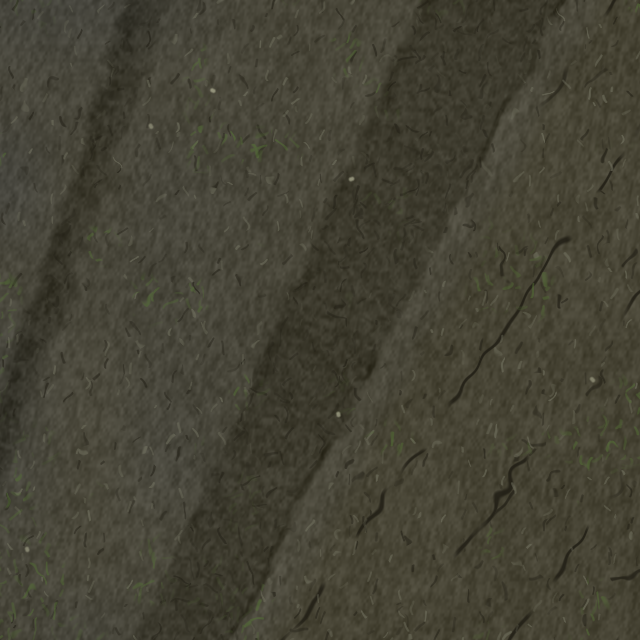
Reproduce this texture procedurally as a Shadertoy shader.

```glsl
// Draws dark ploughed soil with slanted furrows, broken cracks and small plant flecks.
#define SOIL vec3(0.289, 0.279, 0.227)
#define FURROW vec3(0.238, 0.228, 0.177)
#define CRACK vec3(0.125, 0.115, 0.080)
#define STRAW vec3(0.450, 0.450, 0.380)
#define SPROUT vec3(0.330, 0.440, 0.210)
#define SLATE_TINT vec3(-0.012, -0.004, 0.022)
#define GRAIN 0.105
#define ROW_LEAN 0.42
#define SEAM_GAP 0.175

float hash(vec2 p) {
    return fract(sin(dot(p, vec2(127.1, 311.7))) * 43758.5453);
}

float noise(vec2 p) {
    vec2 i = floor(p), f = fract(p);
    f = f * f * (3.0 - 2.0 * f);
    return mix(mix(hash(i), hash(i + vec2(1, 0)), f.x),
               mix(hash(i + vec2(0, 1)), hash(i + vec2(1, 1)), f.x), f.y);
}

// Scattered soft strokes; size holds half length and half width in canvas units.
float strokes(vec2 p, float cells, vec2 size, float lean, float spread, float density, float seed) {
    vec2 q = p * cells, home = floor(q);
    float cover = 0.0;
    for (int j = -1; j <= 1; j++)
    for (int i = -1; i <= 1; i++) {
        vec2 cell = home + vec2(i, j), key = cell + seed;
        if (hash(key) > density) continue;
        vec2 offset = q - cell - vec2(hash(key + 11.3), hash(key + 23.7));
        float angle = lean + spread * (hash(key + 37.1) - 0.5);
        vec2 dir = vec2(sin(angle), cos(angle));
        float reach = size.x * cells * mix(0.3, 1.0, hash(key + 41.9));
        float along = clamp(dot(offset, dir), -reach, reach);
        float dist = length(offset - dir * along) / cells;
        float strength = mix(0.35, 1.0, hash(key + 53.3));
        cover = max(cover, strength * (1.0 - smoothstep(0.2 * size.y, size.y, dist)));
    }
    return cover;
}

// Soft strip between two edges.
float strip(float x, float left, float right, float soft) {
    return smoothstep(left - soft, left + soft, x) * (1.0 - smoothstep(right - soft, right + soft, x));
}

// Thin soft line at zero distance.
float line(float dist, float width) {
    return 1.0 - smoothstep(0.2 * width, width, abs(dist));
}

void mainImage(out vec4 fragColor, in vec2 fragCoord) {
    vec2 uv = fragCoord / iResolution.xy;
    float depth = 1.0 - uv.y;
    vec2 warp = vec2(noise(uv * 65.0), noise(uv * 65.0 + 31.0)) - 0.5;
    vec2 bent = uv + 0.012 * warp;
    float x = uv.x + 0.018 * (noise(uv * 24.0 + 5.0) - 0.5) + 0.006 * warp.x;

    // Furrow edges
    float narrowLeft = 0.200 - 0.320 * depth;
    float narrowRight = 0.267 - 0.345 * depth;
    float wideLeft = 0.660 - 0.445 * depth;
    float wideRight = 0.880 - 0.520 * depth;
    float narrowFurrow = strip(x, narrowLeft, narrowRight, 0.012);
    float wideFurrow = strip(x, wideLeft, wideRight, 0.010);
    float furrow = max(narrowFurrow, wideFurrow);
    float rightField = smoothstep(0.03, 0.09, x - wideRight);

    // Base soil, cooler at the left and browner at the right
    vec3 color = mix(SOIL, FURROW, furrow);
    color += SLATE_TINT * (1.0 - smoothstep(0.0, 0.55, uv.x)) * noise(uv * 7.0 + 3.0);
    color -= vec3(0.010, 0.012, 0.020) * rightField;
    color += 0.022 * (noise(uv * 9.0) - 0.5);

    // Edge shadows and pale rim
    float broken = smoothstep(0.25, 0.75, noise(uv * 21.0 + 17.0));
    float shade = 0.028 * strip(x, narrowLeft, narrowLeft + 0.030, 0.010);
    shade += 0.035 * broken * strip(x, wideLeft, wideLeft + 0.022, 0.009);
    shade += 0.060 * broken * line(x - wideRight + 0.004, 0.008);
    shade += 0.025 * broken * line(x - 0.090 + 0.270 * depth, 0.006);
    color -= shade;
    color += 0.030 * strip(x, wideRight + 0.008, wideRight + 0.028, 0.008) * noise(uv * 40.0);

    // Grain: upright streaks outside, tangled crumbs inside furrows
    vec2 rowed = vec2(uv.x - 0.18 * uv.y, uv.y);
    float streaks = noise(rowed * vec2(150.0, 65.0)) - 0.5;
    float crumbs = noise(bent * vec2(120.0, 105.0) + 71.0) - 0.5;
    float dust = noise(rowed * vec2(270.0, 180.0) + 9.0) - 0.5;
    color += GRAIN * (0.65 * mix(streaks, crumbs, furrow) + 0.50 * dust);

    // Dark nicks and bent cracks
    float nicks = strokes(bent, 38.0, vec2(0.009, 0.0030), 0.25, 1.3, 0.34, 3.0);
    float tangles = furrow * strokes(bent, 34.0, vec2(0.014, 0.0030), 0.2, 3.1, 0.65, 83.0);
    float gashes = rightField * strokes(bent, 11.0, vec2(0.028, 0.0042), 0.75, 1.8, 0.25, 19.0);

    // Long broken seams across the right field
    float across = uv.x + 0.69 * depth - 1.14 + 0.022 * (noise(uv * 30.0 + 47.0) - 0.5);
    float seamDist = (fract(across / SEAM_GAP + 0.5) - 0.5) * SEAM_GAP;
    float gaps = smoothstep(0.48, 0.64, noise(uv * 15.0 + 61.0));
    float seams = rightField * gaps * line(seamDist, 0.0055);
    float dark = max(max(0.55 * nicks, 0.45 * tangles), max(0.85 * gashes, 0.85 * seams));
    color = mix(color, CRACK, dark);

    // Straw, sprouts and rare pale stones
    float straw = strokes(bent, 44.0, vec2(0.008, 0.0028), 0.1, 1.5, 0.24, 29.0);
    color = mix(color, STRAW, 0.60 * straw * (1.0 - 0.75 * furrow));
    float clump = smoothstep(0.66, 0.84, noise(uv * 13.0 + 113.0));
    float sprouts = strokes(bent, 50.0, vec2(0.010, 0.0035), ROW_LEAN, 2.2, 0.7, 59.0);
    color = mix(color, SPROUT, 0.60 * clump * sprouts * (1.0 - 0.7 * furrow));
    float stones = strokes(uv, 8.0, vec2(0.002, 0.0050), 0.0, 3.0, 0.10, 97.0);
    color = mix(color, STRAW * 1.5, 0.8 * stones);

    fragColor = vec4(clamp(color, 0.0, 1.0), 1.0);
}
```
